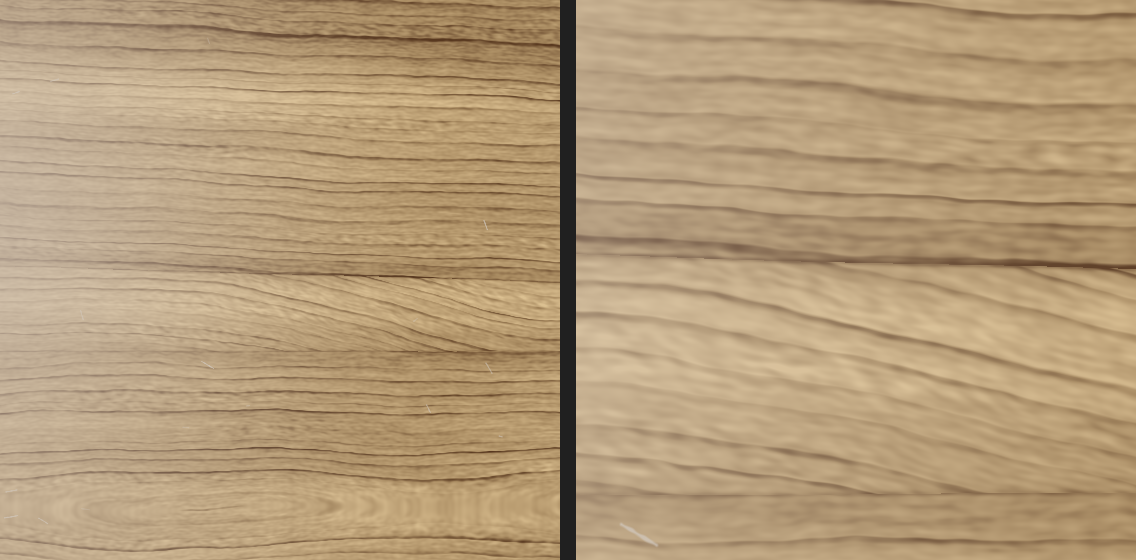
Left, the full canvas; right, a detail of the centre.
Give the GLSL for this texture, as a three.js fragment shader.

```glsl
// Varnished wood boards with dark wavy growth rings, an oval figure and pale glare at the left.
#define RINGS 46.0
#define WAVE 0.018
#define LINE_DEPTH 0.44
#define FIBRE 0.20
#define GLARE 0.56
#define SCRATCHES 16
#define DARK_WOOD vec3(0.32, 0.19, 0.09)
#define MID_WOOD vec3(0.65, 0.53, 0.36)
#define LIGHT_WOOD vec3(0.86, 0.75, 0.56)
#define GLARE_TINT vec3(0.82, 0.78, 0.75)

varying vec2 vUv;

float hash(float n) {
  return fract(sin(n * 12.9898) * 4375.85);
}

vec2 gradient(vec2 cell) {
  float a = 6.2832 * fract(sin(dot(cell, vec2(127.1, 311.7))) * 4375.85);
  return vec2(cos(a), sin(a));
}

// Gradient noise, about -0.7 to 0.7
float noise(vec2 p) {
  vec2 i = floor(p), f = fract(p);
  vec2 u = f * f * f * (f * (f * 6.0 - 15.0) + 10.0);
  float a = dot(gradient(i), f);
  float b = dot(gradient(i + vec2(1, 0)), f - vec2(1, 0));
  float c = dot(gradient(i + vec2(0, 1)), f - vec2(0, 1));
  float d = dot(gradient(i + vec2(1, 1)), f - vec2(1, 1));
  return mix(mix(a, b, u.x), mix(c, d, u.x), u.y);
}

// Soft stripe around a centre
float band(float y, float centre, float width) {
  float d = (y - centre) / width;
  return exp(-d * d);
}

float segment(vec2 p, vec2 a, vec2 b) {
  vec2 ab = b - a;
  return length(p - a - ab * clamp(dot(p - a, ab) / dot(ab, ab), 0.0, 1.0));
}

// Height across the grain; each board bends its rings differently
float grainHeight(vec2 p, float upperSeam, float lowerSeam) {
  float wave = WAVE * noise(p * vec2(2.6, 5.0)) + 0.3 * WAVE * noise(p * vec2(9.0, 14.0) + 7.0)
             + 0.0014 * noise(p * vec2(45.0, 60.0));
  if (p.y > upperSeam) return p.y + 0.045 * p.x + wave;
  if (p.y > lowerSeam) return p.y + 0.03 * p.x + 0.11 * smoothstep(0.35, 1.0, p.x) + wave;
  // Ovals close where the pinch exceeds their half height
  float pinch = 0.023 * (1.0 - cos(7.4 * (p.x - 0.38)));
  return length(vec2(p.y - 0.09 + wave, pinch));
}

// x: thin dark ring edge, y: soft shade leading up to it
vec2 growthRings(float g, float x) {
  float t = g * RINGS + 1.3 * noise(vec2(g * 11.0, 2.5)) + 0.5 * noise(vec2(g * 29.0, 8.5));
  float id = floor(t), f = fract(t);
  float weight = mix(0.2, 1.0, hash(id + 3.0));
  weight *= 0.85 + 0.6 * noise(vec2(x * 5.0, id * 1.7));
  float edge = 1.0 - smoothstep(0.90, 0.99, f);
  return weight * edge * vec2(smoothstep(0.68, 0.88, f), smoothstep(0.15, 0.9, f));
}

// Broad light and dark zones across the boards
float boardTone(vec2 p, float upperSeam) {
  float y = p.y + 0.045 * p.x;
  float tone = 0.20 * noise(vec2(p.x * 1.2, y * 9.0)) + 0.14 * noise(vec2(p.x * 2.0, y * 31.0));
  tone += 0.17 * band(y, 0.835, 0.035) - 0.15 * smoothstep(0.87, 0.97, y);
  tone -= 0.20 * band(p.y, upperSeam + 0.015, 0.016) * step(upperSeam, p.y);
  tone += 0.12 * band(p.y, 0.46, 0.045) * step(p.y, upperSeam);
  tone -= 0.14 * band(p.y, 0.36, 0.018);
  return tone + 0.07 * band(p.y, 0.09, 0.05);
}

// Short pale marks, mostly toward the left
float scratches(vec2 p) {
  float mark = 0.0;
  for (int i = 0; i < SCRATCHES; i++) {
    float n = float(i) * 5.3 + 1.0;
    vec2 a = vec2(pow(hash(n), 1.8), hash(n + 1.0));
    vec2 b = a + 0.024 * vec2(hash(n + 2.0) + 0.1, hash(n + 3.0) - 0.75);
    float d = segment(p, a, b) + 0.001 * noise(p * 170.0);
    mark = max(mark, (1.0 - smoothstep(0.0002, 0.0019, d)) * mix(0.25, 0.7, hash(n + 4.0)));
  }
  return mark;
}

void main() {
  vec2 p = vUv;
  float upperSeam = 0.525 - 0.028 * p.x + 0.002 * noise(vec2(p.x * 6.0, 0.5));
  float lowerSeam = 0.372 + 0.003 * noise(vec2(p.x * 5.0, 4.5));
  float g = grainHeight(p, upperSeam, lowerSeam);
  vec2 ring = growthRings(g, p.x);

  // Fibres and broken pore flecks follow the grain
  float fibre = noise(vec2(p.x * 22.0, g * 190.0)) + 0.7 * noise(vec2(p.x * 85.0, g * 240.0 + 9.0));
  float fleckZone = smoothstep(0.05, 0.35, noise(vec2(p.x * 1.5, g * 24.0 + 3.0)));
  float fleck = noise(vec2(p.x * 60.0 + g * 50.0, g * 150.0)) * fleckZone;

  float tone = 0.67 + boardTone(p, upperSeam) + FIBRE * fibre + 0.28 * fleck;
  tone -= LINE_DEPTH * ring.x + 0.15 * ring.y;
  tone -= 0.30 * band(p.y, upperSeam, 0.0018) + 0.16 * band(p.y, lowerSeam, 0.002);
  tone = clamp(tone, 0.0, 1.0);

  vec3 colour = mix(DARK_WOOD, MID_WOOD, min(tone * 2.0, 1.0));
  colour = mix(colour, LIGHT_WOOD, max(tone * 2.0 - 1.0, 0.0));

  // Varnish glare, strongest halfway up the left edge
  float glare = GLARE * (1.0 - smoothstep(-0.1, 0.85, p.x)) * (0.7 + 0.4 * band(p.y, 0.58, 0.35));
  colour = mix(colour, GLARE_TINT, glare + 0.04);
  colour = mix(colour, vec3(0.83, 0.80, 0.77), scratches(p));
  gl_FragColor = vec4(colour, 1.0);
}
```
